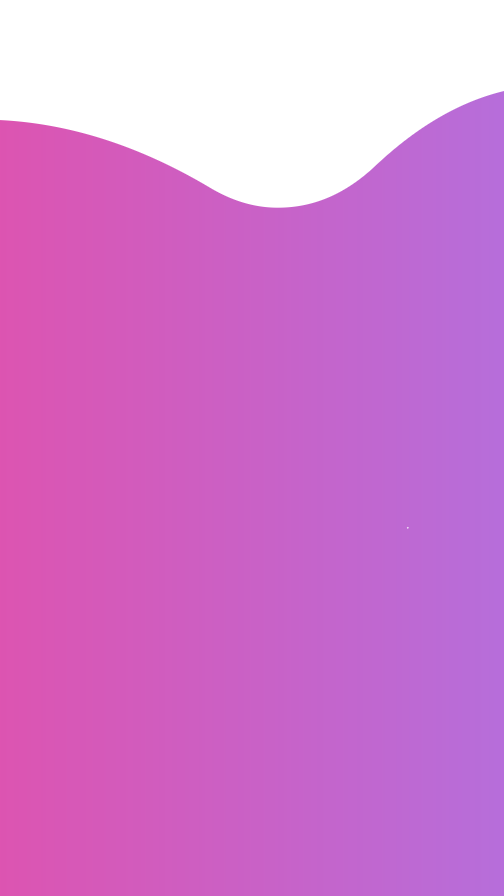
This background is drawn by a Shadertoy shader. Its source:

```glsl
// Cubic through two knots; each knot is (x, height, slope)
float hermite(vec3 a, vec3 b, float x) {
    float span = b.x - a.x;
    float t = clamp((x - a.x) / span, 0.0, 1.0);
    float s = 1.0 - t;
    return s * s * ((1.0 + 2.0 * t) * a.y + t * span * a.z)
         + t * t * ((1.0 + 2.0 * s) * b.y - s * span * b.z);
}

// Top edge of the coloured area: hill, valley, rising shoulder
float waveHeight(float x) {
    vec3 leftEdge  = vec3(0.0, 0.866, -0.028);
    vec3 descent   = vec3(0.417, 0.7904, -0.335);
    vec3 valley    = vec3(0.551, 0.7682, 0.0);
    vec3 ascent    = vec3(0.745, 0.815, 0.53);
    vec3 rightEdge = vec3(1.0, 0.8984, 0.135);
    if (x < descent.x) return hermite(leftEdge, descent, x);
    if (x < valley.x) return hermite(descent, valley, x);
    if (x < ascent.x) return hermite(valley, ascent, x);
    return hermite(ascent, rightEdge, x);
}

void mainImage(out vec4 fragColor, in vec2 fragCoord) {
    vec2 uv = fragCoord / iResolution.xy;

    // Horizontal pink to violet gradient
    vec3 pink = vec3(0.865, 0.33, 0.694);
    vec3 violet = vec3(0.715, 0.43, 0.856);
    vec3 color = mix(pink, violet, uv.x);

    // Tiny pale speck
    vec2 toSpeck = (uv - vec2(0.809, 0.411)) * vec2(1.0, iResolution.y / iResolution.x);
    float pixel = 1.0 / iResolution.x;
    float speck = 1.0 - smoothstep(-0.5 * pixel, 0.5 * pixel, length(toSpeck) - 0.0018);
    color = mix(color, vec3(1.0), 0.7 * speck);

    // White above the wave, with an edge one pixel wide along its normal
    float height = waveHeight(uv.x);
    float slope = (waveHeight(uv.x + pixel) - height) * iResolution.y;
    float edge = (uv.y - height) * iResolution.y / sqrt(1.0 + slope * slope);
    color = mix(color, vec3(1.0), clamp(edge + 0.5, 0.0, 1.0));

    fragColor = vec4(color, 1.0);
}
```
